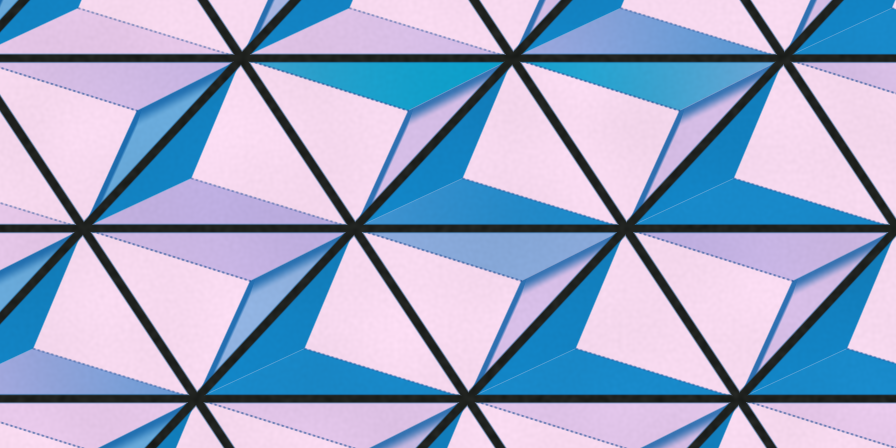
Give the GLSL for this pattern, as a Shadertoy shader.

```glsl
// Faceted metal cladding: a skewed triangular lattice of dark joints, each
// triangle folded into an off-centre three-sided pyramid. Facets are picked by
// signed distances to the ridges; their sheen drifts smoothly over the wall.

const float CELL_W = 0.6055;              // lattice step across
const float ROW_H = 0.380;                // lattice step down
const float SHIFT = 0.2526;               // sideways shift per row
const vec2 ORIGIN = vec2(0.539, 0.130);   // a lattice vertex, y down
const vec2 APEX_DOWN = vec2(0.372, 0.117);
const vec2 APEX_UP = vec2(0.4935, 0.268);

const vec3 PALE = vec3(0.965, 0.850, 0.935);
const vec3 BLUSH = vec3(0.900, 0.780, 0.910);
const vec3 LILAC = vec3(0.740, 0.680, 0.880);
const vec3 SKY = vec3(0.270, 0.640, 0.840);
const vec3 CYAN = vec3(0.050, 0.620, 0.790);
const vec3 BLUE = vec3(0.070, 0.510, 0.760);
const vec3 NAVY = vec3(0.060, 0.260, 0.550);
const vec3 JOINT = vec3(0.120, 0.130, 0.120);

vec2 hashGradient(vec2 cell) {
    vec2 k = vec2(dot(cell, vec2(127.1, 311.7)), dot(cell, vec2(269.5, 183.3)));
    return 2.0 * fract(sin(k) * 43758.5) - 1.0;
}

float gradientNoise(vec2 p) {
    vec2 i = floor(p), f = fract(p);
    vec2 w = f * f * f * (f * (f * 6.0 - 15.0) + 10.0);
    vec2 e = vec2(1.0, 0.0);
    float a = dot(hashGradient(i), f);
    float b = dot(hashGradient(i + e.xy), f - e.xy);
    float c = dot(hashGradient(i + e.yx), f - e.yx);
    float d = dot(hashGradient(i + e.xx), f - e.xx);
    return mix(mix(a, b, w.x), mix(c, d, w.x), w.y);
}

// Signed distance to the line from a to b.
float side(vec2 p, vec2 a, vec2 b) {
    vec2 dir = normalize(b - a);
    return dot(p - a, vec2(-dir.y, dir.x));
}

// Coverage of the sector turning clockwise about the apex from a to b.
float facet(vec2 p, vec2 apex, vec2 a, vec2 b, float px) {
    return smoothstep(-px, px, min(side(p, apex, a), -side(p, apex, b)));
}

// Stitched fold line along a ridge.
float stitch(vec2 p, vec2 a, vec2 b, float px) {
    vec2 ab = b - a;
    float t = clamp(dot(p - a, ab) / dot(ab, ab), 0.0, 1.0);
    float dash = 0.6 + 0.4 * sin(t * length(ab) * 600.0);
    return dash * smoothstep(0.0015 + px, 0.0005, length(p - a - ab * t));
}

vec3 sheen(float t, vec3 deep) {
    vec3 c = mix(BLUSH, LILAC, smoothstep(0.0, 0.35, t));
    return mix(c, deep, smoothstep(0.35, 0.95, t));
}

// Triangle with its flat edge on top.
vec3 downPanel(vec2 p, vec2 base, float row, vec2 stepX, vec2 stepY, float px) {
    vec2 apex = APEX_DOWN;
    float x = base.x + mix(apex.x, p.x, 0.35);
    vec2 bump = vec2((x - 1.15) / 0.65, (row - 1.0) * 0.75);
    vec3 top = sheen(exp(-dot(bump, bump)), CYAN);
    // The right facet is shaded below its upper and left ridges.
    float cool = 1.0 - smoothstep(0.3, 0.95, base.x + apex.x);
    vec3 right = mix(mix(BLUSH, LILAC, 0.4), SKY, 0.75 * cool);
    float under = smoothstep(0.035, 0.004, side(p, apex, stepX));
    float strip = smoothstep(0.016, 0.009, -side(p, apex, stepY));
    right = mix(right, mix(BLUE, NAVY, 0.5), max(0.8 * under, 0.85 * strip));

    vec3 color = PALE;
    color = mix(color, top, facet(p, apex, vec2(0.0), stepX, px));
    color = mix(color, right, facet(p, apex, stepX, stepY, px));
    return mix(color, NAVY, 0.6 * stitch(p, vec2(0.0), apex, px));
}

// Triangle with its flat edge at the bottom.
vec3 upPanel(vec2 p, vec2 base, float row, vec2 stepX, vec2 stepY, float px) {
    vec2 apex = APEX_UP, corner = stepX + stepY;
    float x = base.x + mix(apex.x, p.x, 0.4);
    vec3 bottom = sheen(smoothstep(0.2, 0.95, 0.45 * x + 0.28 * row), BLUE + 0.025);
    vec3 left = BLUE * (0.94 + 0.25 * p.y);

    vec3 color = PALE;
    color = mix(color, bottom, facet(p, apex, corner, stepY, px));
    color = mix(color, left, facet(p, apex, stepY, stepX, px));
    return mix(color, NAVY, 0.45 * stitch(p, apex, corner, px));
}

void mainImage(out vec4 fragColor, in vec2 fragCoord) {
    float px = 1.0 / iResolution.y;
    vec2 pos = vec2(fragCoord.x, iResolution.y - fragCoord.y) * px;
    vec2 stepX = vec2(CELL_W, 0.0), stepY = vec2(SHIFT, ROW_H);

    // Skewed lattice coordinates
    vec2 rel = pos - ORIGIN;
    float v = rel.y / ROW_H;
    vec2 uv = vec2((rel.x - v * SHIFT) / CELL_W, v);
    vec2 cell = floor(uv), f = uv - cell;
    vec2 base = ORIGIN + cell.x * stepX + cell.y * stepY;
    vec2 p = pos - base;
    float row = cell.y + 1.0;

    vec3 color = f.x + f.y < 1.0 ? downPanel(p, base, row, stepX, stepY, px)
                                 : upPanel(p, base, row, stepX, stepY, px);
    color *= 1.0 + 0.04 * gradientNoise(pos * 5.0) + 0.025 * gradientNoise(pos * 90.0);

    // Joints along the three lattice directions
    float area = CELL_W * ROW_H;
    vec3 d = 0.5 - abs(fract(vec3(uv.y, uv.x, uv.x + uv.y)) - 0.5);
    d *= vec3(ROW_H, area / length(stepY), area / length(stepX - stepY));
    float joint = min(d.x, min(d.y, d.z) - 0.0007) - 0.0085;
    color = mix(color, mix(BLUE, NAVY, 0.4), 0.5 * smoothstep(0.004, 0.0, joint));
    vec3 worn = JOINT + 0.05 * gradientNoise(pos * 60.0);
    color = mix(color, worn, smoothstep(px, -px, joint));
    fragColor = vec4(color, 1.0);
}
```
